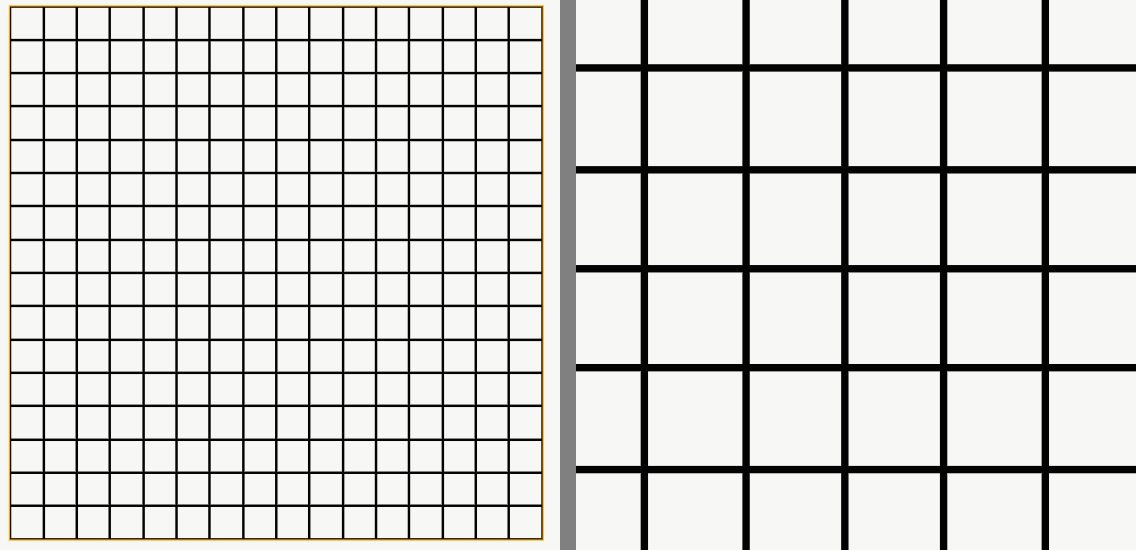
Left, the full canvas; right, a detail of the centre.
Give the GLSL for this pattern, as a Shadertoy shader.

```glsl
const vec2 CANVAS = vec2(512.0, 502.0);       // design units across and down
const vec2 FRAME_MIN = vec2(8.1, 4.9);        // outer corners, y measured downward
const vec2 FRAME_MAX = vec2(497.1, 493.4);
const vec2 FIRST_LINE = vec2(40.1, 36.6);     // first inner line on each axis
const int CELLS = 16;
const float GROUP_SPAN = 91.2;                // three cells: two narrow, one wide
const float NARROW_STEP = 30.1;
const float LINE_WIDTH = 2.25;
const float RIM_WIDTH = 1.1;                  // orange outline
const float BORDER_WIDTH = 1.1;               // black edge inside the outline

const vec3 PAPER = vec3(0.97, 0.97, 0.96);
const vec3 INK = vec3(0.01);
const vec3 ORANGE = vec3(1.0, 0.65, 0.0);

// Signed distance to an axis-aligned box
float boxDistance(vec2 p, vec2 lo, vec2 hi) {
    vec2 d = abs(p - 0.5 * (lo + hi)) - 0.5 * (hi - lo);
    return length(max(d, 0.0)) + min(max(d.x, d.y), 0.0);
}

// Fraction of a pixel covered by a shape
float coverage(float dist, float pixel) {
    return clamp(0.5 - dist / pixel, 0.0, 1.0);
}

// Distance to the nearest inner line, separately for each axis
vec2 gridDistance(vec2 p) {
    vec2 nearest = vec2(1e3);
    for (int i = 0; i < CELLS - 1; i++) {
        float offset = GROUP_SPAN * float(i / 3) + NARROW_STEP * float(i % 3);
        nearest = min(nearest, abs(p - FIRST_LINE - offset));
    }
    return nearest;
}

void mainImage(out vec4 fragColor, in vec2 fragCoord) {
    vec2 p = fragCoord / iResolution.xy * CANVAS;
    p.y = CANVAS.y - p.y;
    float pixel = CANVAS.y / iResolution.y;

    // Nested frame edges
    float frame = boxDistance(p, FRAME_MIN, FRAME_MAX);
    float inner = frame + RIM_WIDTH;
    float cells = inner + BORDER_WIDTH;

    // Grid lines
    vec2 lines = gridDistance(p) - 0.5 * LINE_WIDTH;
    float ink = max(coverage(lines.x, pixel), coverage(lines.y, pixel));

    // Layers from the outline inward
    vec3 color = mix(PAPER, ORANGE, coverage(frame, pixel));
    color = mix(color, INK, coverage(inner, pixel));
    color = mix(color, mix(PAPER, INK, ink), coverage(cells, pixel));
    fragColor = vec4(color, 1.0);
}
```
